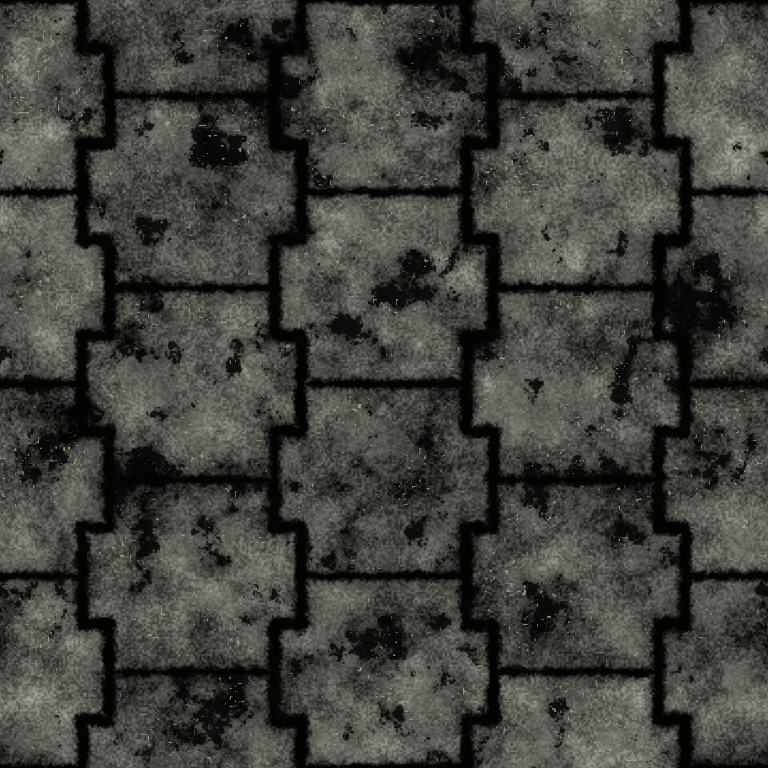
This texture is drawn by a WebGL 2 fragment shader. Its source:

```glsl
#version 300 es
precision highp float;
// Worn grey interlocking paving blocks with dark zigzag joints, speckled and stained.

#define BLOCKS 4.0           // repeats across and down
#define NOTCH 0.07           // half depth of the zigzag, in blocks
#define SIDE_JOINT 0.036     // half width of the zigzag joints
#define BED_JOINT 0.024      // half width of the level joints
#define JOINT_BLUR 0.018     // softness of the joint edges
#define BASE_TONE 0.295      // mean stone brightness
#define BLOCK_VARIATION 0.07 // brightness spread between blocks
#define STAIN 0.55           // strength of broad stains
#define MOTTLE 0.42          // strength of small blotches
#define GRIT 0.22            // strength of fine grain
#define PITTING 0.85         // darkness of the pits
#define SPECKS 0.035         // share of pale flecks

uniform vec2 u_resolution;
out vec4 fragColor;

const vec3 JOINT_COLOR = vec3(0.012, 0.010, 0.009);
const vec3 STONE_TINT = vec3(1.0, 0.995, 0.925);
const vec3 FLECK_COLOR = vec3(0.66, 0.66, 0.50);

// Integer hash of a cell and a seed, giving 0..1
float hash(vec2 cell, float seed) {
    uvec3 v = uvec3(ivec3(cell, seed)) * uvec3(1597334673u, 3812015801u, 2798796415u);
    uint n = v.x ^ v.y ^ v.z;
    n = (n ^ (n >> 16)) * 2146121005u;
    n = (n ^ (n >> 15)) * 2221713035u;
    return float((n ^ (n >> 16)) >> 8) / 16777216.0;
}

// Value noise that wraps at the canvas edges
float noise(vec2 uv, float freq, float seed) {
    vec2 p = uv * freq;
    vec2 i = floor(p), f = fract(p);
    f = f * f * (3.0 - 2.0 * f);
    vec2 a = mod(i, freq), b = mod(i + 1.0, freq);
    return mix(mix(hash(a, seed), hash(vec2(b.x, a.y), seed), f.x),
               mix(hash(vec2(a.x, b.y), seed), hash(b, seed), f.x), f.y);
}

float fbm(vec2 uv, float freq, float seed) {
    float sum = 0.0, weight = 1.0, total = 0.0;
    for (int i = 0; i < 5; i++) {
        sum += weight * noise(uv, freq, seed + float(i));
        total += weight;
        weight *= 0.62;
        freq *= 2.0;
    }
    return sum / total;
}

// Distance to the stepped joint; x is measured from its middle line
float zigzagDistance(float x, float y) {
    float t = abs(fract(y) - 0.5) - 0.25;
    float outer = length(vec2(x - NOTCH, max(t, 0.0)));
    float inner = length(vec2(x + NOTCH, max(-t, 0.0)));
    float ledge = length(vec2(max(abs(x) - NOTCH, 0.0), t));
    return min(ledge, min(outer, inner));
}

// Distance to the level joint, staggered by half a block in odd columns
float bedDistance(vec2 p) {
    float column = floor(p.x + 0.5);
    float y = fract(p.y + 0.5 * mod(column, 2.0) + 0.5) - 0.5;
    return length(vec2(max(abs(p.x - column) - 0.5 + NOTCH, 0.0), y));
}

// Column and row of the block that holds p
vec2 blockId(vec2 p, float side, float mirror) {
    float bulge = abs(fract(p.y) - 0.5) < 0.25 ? NOTCH : -NOTCH;
    float column = floor(p.x) + step(bulge * mirror, side);
    return mod(vec2(column, floor(p.y + 0.5 * mod(column, 2.0))), BLOCKS);
}

float stoneTone(vec2 uv, vec2 block, float grain) {
    float stain = fbm(uv, 11.0, 1.0) - 0.5;
    float mottle = fbm(uv, 30.0, 11.0) - 0.5;
    float tone = BASE_TONE + BLOCK_VARIATION * (hash(block, 91.0) - 0.5);
    tone += STAIN * stain + MOTTLE * mottle + GRIT * grain;

    // Flat, sharp-edged pale crusts
    float crust = smoothstep(0.56, 0.59, fbm(uv, 24.0, 21.0) + 0.3 * stain);
    tone = mix(tone, 0.36 + 0.25 * stain + 0.08 * grain, 0.6 * crust);

    // Ragged black pits, gathered in the stained areas
    float pits = fbm(uv, 26.0, 31.0) - 0.6 * stain + 0.16 * grain;
    return max(tone * (1.0 - PITTING * smoothstep(0.61, 0.73, pits)), 0.02);
}

void main() {
    vec2 uv = gl_FragCoord.xy / u_resolution;
    vec2 p = uv * BLOCKS;
    float grain = noise(uv, 360.0, 41.0) - 0.5;

    // Stone
    float mirror = 1.0 - 2.0 * mod(floor(p.x), 2.0);
    float side = fract(p.x) - 0.5;
    float tone = stoneTone(uv, blockId(p, side, mirror), grain);
    vec3 color = tone * STONE_TINT;

    // Pale flecks, thicker in clusters
    float cluster = smoothstep(0.38, 0.68, fbm(uv, 20.0, 51.0));
    float cut = 1.0 - SPECKS * (0.4 + 2.0 * cluster);
    float fleck = smoothstep(cut - 0.08, cut + 0.04, noise(uv, 300.0, 61.0));
    color = mix(color, FLECK_COLOR, 0.8 * fleck);

    // Joints with crumbling, soft edges
    float gap = min(zigzagDistance(side * mirror, p.y) - SIDE_JOINT,
                    bedDistance(p) - BED_JOINT);
    gap += 0.016 * grain + 0.02 * (noise(uv, 90.0, 71.0) - 0.5);
    color *= mix(0.8, 1.0, smoothstep(0.0, 0.09, gap));
    color = mix(JOINT_COLOR, color, smoothstep(-JOINT_BLUR, JOINT_BLUR, gap));

    fragColor = vec4(color, 1.0);
}
```
